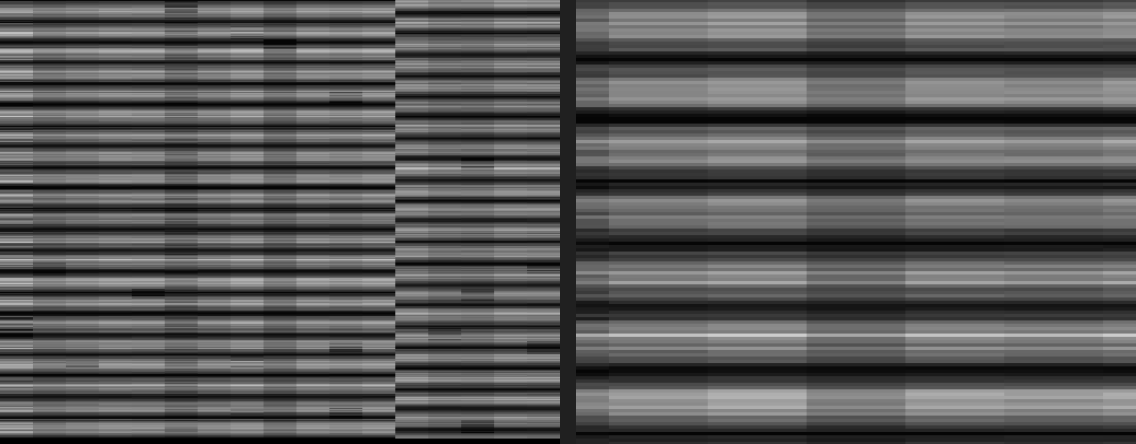
Left, the full canvas; right, a detail of the centre.
This texture is drawn by a Shadertoy shader. Its source:

```glsl
// Grey scanline bands in 17 columns, with the last five columns shifted out of phase.

const float PI = 3.14159265;
const float COLUMNS = 17.0;
const float ROWS = 406.0;        // thin lines down the canvas
const float FOOTER_ROWS = 5.0;   // black strip along the bottom
const float BANDS = 21.0;        // dark-light repeats down the canvas
const float SHIFT_COLUMN = 12.0; // first column of the shifted group
const float SHIFT_PHASE = 0.61;

// Brightness of each column relative to the mean
const float COLUMN_GAIN[17] = float[17](
    1.06, 0.90, 0.97, 1.03, 1.02, 0.85, 0.98, 1.08, 0.86,
    1.04, 1.00, 1.06, 1.06, 0.94, 0.93, 1.04, 1.02);

float hash(vec2 p) {
    vec3 q = fract(vec3(p.xyx) * 0.1031);
    q += dot(q, q.yzx + 33.33);
    return fract((q.x + q.y) * q.z);
}

float signedHash(vec2 p) {
    return 2.0 * hash(p) - 1.0;
}

// Dark at whole phases, light halfway between them
float bandProfile(float phase) {
    return 0.02 + 0.52 * abs(sin(PI * phase));
}

// Line noise shared by all columns of a group, with rare highlights
float lineNoise(float row, float group) {
    float seed = 71.0 + 40.0 * group;
    float fine = signedHash(vec2(row, seed));
    float coarse = signedHash(vec2(floor(row / 3.0), seed + 9.0));
    float highlight = step(0.975, hash(vec2(row, seed + 17.0)));
    return 0.10 * fine + 0.05 * coarse + 0.16 * highlight * (1.0 - 0.6 * group);
}

// Occasional short block of a column with rougher, darker lines
float patchMask(float row, float column) {
    return step(0.965, hash(vec2(floor(row / 12.0) + 5.0, column + 131.0)));
}

// Grey level of one line within one column, rows counted from the top
float cellShade(float column, float row) {
    float contentRows = ROWS - FOOTER_ROWS;
    if (row >= contentRows) return 0.0;
    column = clamp(column, 0.0, COLUMNS - 1.0);
    row = max(row, 0.0);

    float group = step(SHIFT_COLUMN, column);
    float phase = (row + 0.5) * BANDS / contentRows - SHIFT_PHASE * group;
    phase += 0.04 * signedHash(vec2(floor(phase + 0.5), 19.0 + group));
    float base = bandProfile(phase);

    bool rough = column == 0.0 || column == 5.0;
    float worn = patchMask(row, column);
    float ownNoise = signedHash(vec2(row, column + 211.0));
    float noise = lineNoise(row, group) * (column == 0.0 ? 1.3 : 1.0);
    noise += ownNoise * ((rough ? 0.07 : 0.02) + 0.09 * worn);
    noise *= 0.45 + base;

    float shade = (base + noise * 1.15) * COLUMN_GAIN[int(column)];
    return clamp(shade - 0.08 * worn, 0.02, 0.8);
}

// Nearest cell border and its smoothed crossing, for a pixel of the given size
vec2 smoothBorder(float position, float pixelSize) {
    float border = floor(position + 0.5);
    float blend = clamp((position - border) / min(pixelSize, 1.0) + 0.5, 0.0, 1.0);
    return vec2(border, blend);
}

void mainImage(out vec4 fragColor, in vec2 fragCoord) {
    vec2 uv = fragCoord / iResolution.xy;
    vec2 columnEdge = smoothBorder(uv.x * COLUMNS, COLUMNS / iResolution.x);
    vec2 rowEdge = smoothBorder((1.0 - uv.y) * ROWS, ROWS / iResolution.y);

    // Blend the four cells that meet at the nearest corner
    float shade = 0.0;
    for (int i = 0; i < 4; i++) {
        vec2 side = vec2(i & 1, i >> 1);
        vec2 weight = mix(1.0 - vec2(columnEdge.y, rowEdge.y),
                          vec2(columnEdge.y, rowEdge.y), side);
        vec2 cell = vec2(columnEdge.x, rowEdge.x) - 1.0 + side;
        shade += weight.x * weight.y * cellShade(cell.x, cell.y);
    }
    fragColor = vec4(vec3(shade), 1.0);
}
```
